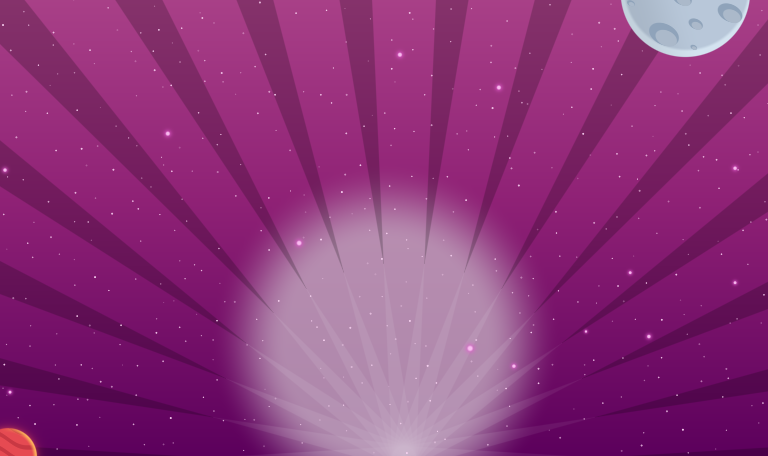
A Shadertoy shader for this background:

```glsl
const vec3 SKY_TOP = vec3(0.66, 0.25, 0.53);
const vec3 SKY_MID = vec3(0.56, 0.13, 0.46);
const vec3 SKY_LOW = vec3(0.36, 0.00, 0.36);
const vec3 GLOW_COLOR = vec3(0.78, 0.70, 0.77);
const vec3 SPIKE_COLOR = vec3(0.80, 0.71, 0.80);
const vec3 STAR_HALO = vec3(0.90, 0.36, 0.82);
const vec3 STAR_CORE = vec3(1.00, 0.80, 0.97);
const vec3 MOON_COLOR = vec3(0.72, 0.78, 0.85);
const vec3 MOON_RIM = vec3(0.83, 0.89, 0.94);
const vec3 CRATER_COLOR = vec3(0.56, 0.64, 0.73);
const vec3 PLANET_COLOR = vec3(0.90, 0.29, 0.32);
const vec3 PLANET_BAND = vec3(0.74, 0.19, 0.24);
const vec3 PLANET_RIM = vec3(1.00, 0.72, 0.36);

const vec2 BURST_CENTER = vec2(0.886, -0.004);
const float RAY_STEP = radians(12.0);
const int RAY_COUNT = 16;
const float RAY_SLOPE = 0.061;    // half width gained per unit from the tip
const float TIP_RADIUS = 0.427;   // where dark rays and light spikes meet
const float RAY_SHADE = 0.79;
const vec2 GLOW_CENTER = vec2(0.846, 0.247);
const vec2 GLOW_RADII = vec2(0.374, 0.387);
const float GLOW_ALPHA = 0.75;
const vec2 MOON_CENTER = vec2(1.503, 1.017);
const float MOON_RADIUS = 0.142;
const vec2 PLANET_CENTER = vec2(0.018, -0.002);
const float PLANET_RADIUS = 0.063;
const float DUST_CELL = 0.046;
const float DUST_DENSITY = 0.62;

// Bright stars: position and core radius
const vec3 STARS[13] = vec3[13](
    vec3(0.877, 0.880, 0.007), vec3(1.094, 0.808, 0.007), vec3(0.368, 0.707, 0.007),
    vec3(0.011, 0.627, 0.006), vec3(0.656, 0.467, 0.008), vec3(1.031, 0.236, 0.009),
    vec3(1.127, 0.197, 0.006), vec3(1.423, 0.262, 0.006), vec3(1.612, 0.631, 0.006),
    vec3(1.612, 0.380, 0.005), vec3(1.382, 0.402, 0.005), vec3(1.285, 0.273, 0.004),
    vec3(0.022, 0.140, 0.005));

// Craters: position and radius in moon radii
const vec3 CRATERS[6] = vec3[6](
    vec3(-0.33, -0.65, 0.23), vec3(0.69, -0.32, 0.19), vec3(0.16, -0.49, 0.11),
    vec3(-0.05, -0.09, 0.15), vec3(-0.84, -0.17, 0.06), vec3(0.13, -0.85, 0.05));

float inside(float dist, float soft) {
    return 1.0 - smoothstep(-soft, soft, dist);
}

vec3 hash3(vec2 cell) {
    vec3 q = fract(cell.xyx * vec3(0.1031, 0.1030, 0.0973));
    q += dot(q, q.yxz + 33.33);
    return fract((q.xxy + q.yzz) * q.zyx);
}

vec3 sky(float y) {
    return y > 0.56 ? mix(SKY_MID, SKY_TOP, (y - 0.56) / 0.44)
                    : mix(SKY_LOW, SKY_MID, max(y, 0.0) / 0.56);
}

// Wedges cross at the tip: dark outside, light inside
vec3 addRays(vec3 col, vec2 p, float glow, float px) {
    vec2 d = p - BURST_CENTER;
    for (int i = 0; i < RAY_COUNT; i++) {
        float angle = float(i) * RAY_STEP - radians(90.0);
        vec2 dir = vec2(sin(angle), cos(angle));
        float along = dot(d, dir);
        float across = abs(d.x * dir.y - d.y * dir.x);
        float wedge = inside(across - RAY_SLOPE * abs(along - TIP_RADIUS), px);
        float dark = wedge * step(TIP_RADIUS, along);
        float light = wedge * step(0.0, along) * step(along, TIP_RADIUS);
        col *= mix(1.0, RAY_SHADE, dark);
        col = mix(col, SPIKE_COLOR, light * mix(0.09, 0.22, glow));
    }
    return col;
}

vec3 addStars(vec3 col, vec2 p, float px) {
    // Scattered dust, one jittered speck per cell
    vec2 cell = floor(p / DUST_CELL);
    vec3 h = hash3(cell + 7.0);
    vec3 kind = hash3(cell + 91.0);
    vec2 speck = (cell + 0.1 + 0.8 * h.xy) * DUST_CELL;
    float dust = inside(length(p - speck) - mix(0.0012, 0.0022, kind.x), px * 0.7);
    col = mix(col, vec3(1.0, 0.85, 0.97), dust * step(h.z, DUST_DENSITY) * mix(0.2, 0.9, kind.y));
    for (int i = 0; i < 13; i++) {
        float r = length(p - STARS[i].xy) / STARS[i].z;
        col = mix(col, STAR_HALO, 0.75 * exp(-0.8 * r * r));
        col = mix(col, STAR_CORE, 0.85 * (1.0 - smoothstep(0.3, 0.9, r)));
    }
    return col;
}

vec3 addMoon(vec3 col, vec2 p, float px) {
    vec2 q = (p - MOON_CENTER) / MOON_RADIUS;
    float soft = px / MOON_RADIUS;
    vec3 body = mix(MOON_RIM, MOON_COLOR, inside(length(q - vec2(0.02, 0.07)) - 0.96, 0.03));
    body *= 1.0 - 0.08 * smoothstep(0.0, 0.9, -q.x - 0.3 * q.y);
    for (int i = 0; i < 6; i++) {
        vec2 c = q - CRATERS[i].xy;
        c.y = (c.y + 0.25 * c.x) * 1.35;
        float radius = CRATERS[i].z;
        body = mix(body, CRATER_COLOR, inside(length(c) - radius, soft));
        body = mix(body, MOON_COLOR * 0.93, inside(length(c - vec2(0.15, -0.3) * radius) - 0.72 * radius, soft));
    }
    return mix(col, body, inside(length(q) - 1.0, soft));
}

vec3 addPlanet(vec3 col, vec2 p, float px) {
    vec2 q = (p - PLANET_CENTER) / PLANET_RADIUS;
    float r = length(q);
    float bands = sin(13.0 * (q.y + 0.35 * q.x) + 1.2 * sin(4.0 * q.x));
    vec3 body = mix(PLANET_COLOR, PLANET_BAND, 0.7 * smoothstep(0.3, 0.8, bands));
    body = mix(body, PLANET_RIM, smoothstep(0.82, 1.0, r) * smoothstep(-0.3, 0.7, q.x));
    col = mix(col, PLANET_COLOR, 0.45 * exp(-9.0 * max(r - 1.0, 0.0)));
    return mix(col, body, inside(r - 1.0, px / PLANET_RADIUS));
}

void mainImage(out vec4 fragColor, in vec2 fragCoord) {
    vec2 p = fragCoord / iResolution.y;
    float px = 0.8 / iResolution.y;
    float glow = 1.0 - smoothstep(0.58, 1.03, length((p - GLOW_CENTER) / GLOW_RADII));
    vec3 col = mix(sky(p.y), GLOW_COLOR, GLOW_ALPHA * glow);
    col = addRays(col, p, glow, px);
    col = addStars(col, p, px);
    col = addMoon(col, p, px);
    col = addPlanet(col, p, px);
    fragColor = vec4(col, 1.0);
}
```
